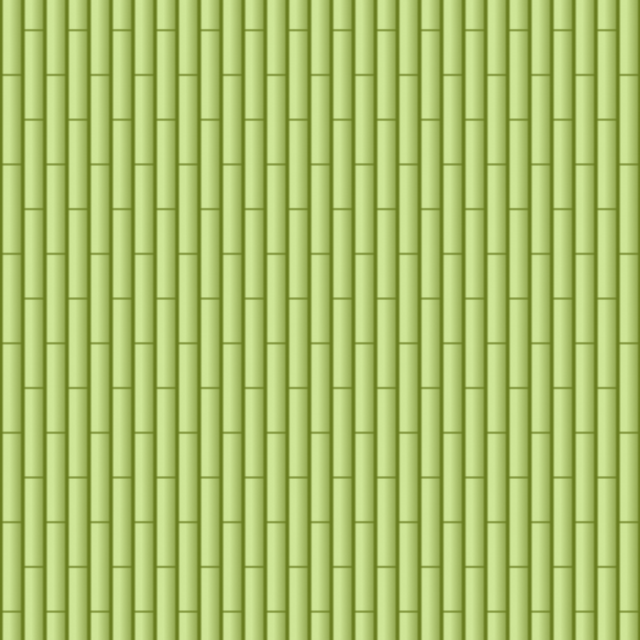
Give the GLSL for this pattern, as a Shadertoy shader.

```glsl
#define STALKS 29.04
#define STALK_SHIFT 0.04
#define JOINTS 7.155
#define JOINT_SHIFT 0.317
#define JOINT_HALF_WIDTH 0.0018
#define JOINT_DEPTH 0.68
#define GRAIN 0.012
#define SEAM_COLOR vec3(0.41, 0.49, 0.12)
#define LIGHT_COLOR vec3(0.81, 0.90, 0.59)

float hash(vec2 p) {
    return fract(sin(dot(p, vec2(127.1, 311.7))) * 43758.5453);
}

// Brightness across one stalk: quick rise, broad highlight, long shaded side
float stalkTone(float u, float blur) {
    float rise = smoothstep(0.02 - blur, 0.15 + blur, u);
    float shade = 1.0 - 0.64 * clamp((u - 0.38) / 0.59, 0.0, 1.0);
    float edge = 1.0 - smoothstep(0.86 - blur, 0.97 + blur, u);
    return rise * shade * edge;
}

// Thin ring around the stalk, staggered by half a segment on odd stalks
float jointMask(float y, float stalk, float pixel) {
    float segment = y * JOINTS - JOINT_SHIFT - 0.5 * mod(stalk, 2.0);
    float dist = abs(fract(segment + 0.5) - 0.5) / JOINTS;
    float soft = max(pixel, 0.0012);
    return 1.0 - smoothstep(-soft, soft, dist - JOINT_HALF_WIDTH);
}

void mainImage(out vec4 fragColor, in vec2 fragCoord) {
    float pixel = 1.0 / iResolution.y;
    vec2 uv = fragCoord * pixel;

    float across = uv.x * STALKS - STALK_SHIFT;
    float stalk = floor(across);
    float tone = stalkTone(fract(across), 0.25 * pixel * STALKS);

    tone *= 1.0 - JOINT_DEPTH * jointMask(uv.y, stalk, pixel);

    // Faint surface grain
    tone += GRAIN * (hash(floor(uv * 384.0)) - 0.5);

    fragColor = vec4(mix(SEAM_COLOR, LIGHT_COLOR, tone), 1.0);
}
```
